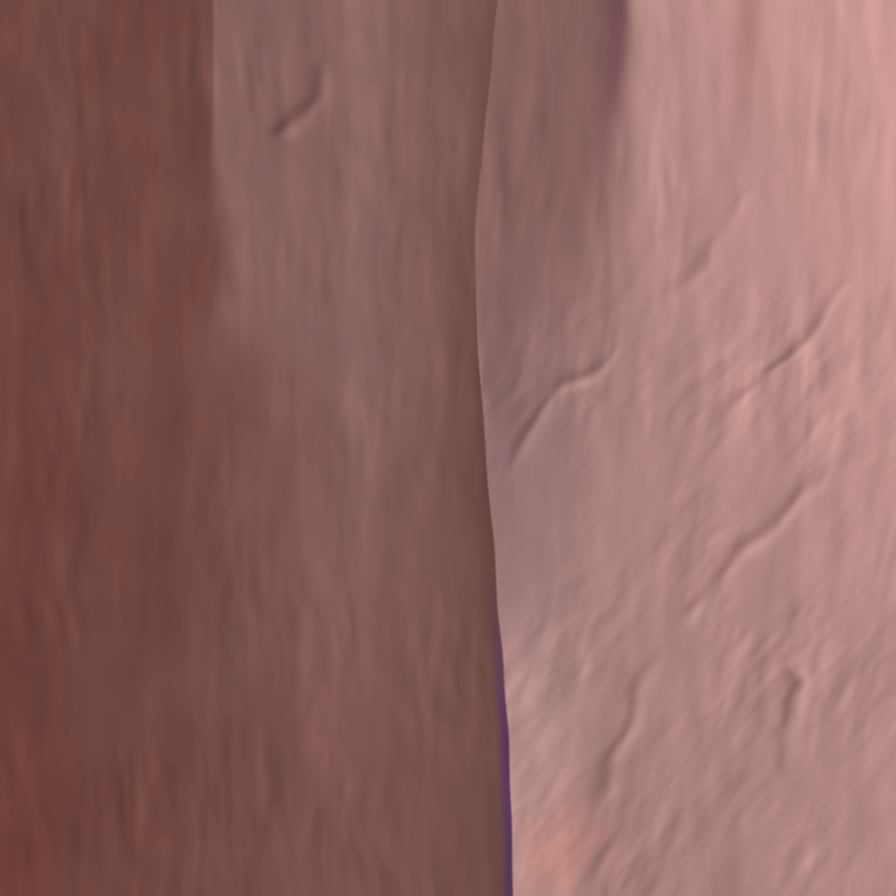
Reproduce this texture procedurally as a WebGL 1 fragment shader.

```glsl
precision highp float;
// Weathered, hanging folds: a dark brown sheet overlapped by a paler rose one.
uniform vec2 u_resolution;

#define BROWN vec3(0.445, 0.285, 0.258)
#define MAUVE vec3(0.530, 0.380, 0.370)
#define SHADE vec3(0.400, 0.268, 0.245)
#define SLATE vec3(0.575, 0.440, 0.445)
#define ROSE vec3(0.790, 0.595, 0.570)
#define DUSTY vec3(0.640, 0.487, 0.475)
#define VIOLET vec3(0.340, 0.205, 0.390)
#define GRAIN 0.42
#define WRINKLE 0.26
#define CREASE_DEPTH 0.16
#define LIGHT_STEP vec2(0.0045, 0.0030)

vec2 hashGradient(vec2 cell) {
  vec2 k = vec2(dot(cell, vec2(127.1, 311.7)), dot(cell, vec2(269.5, 183.3)));
  return fract(sin(k) * 43758.5) * 2.0 - 1.0;
}

float gradientNoise(vec2 p) {
  vec2 i = floor(p), f = fract(p);
  vec2 u = f * f * f * (f * (f * 6.0 - 15.0) + 10.0);
  vec2 e = vec2(1.0, 0.0);
  float low = mix(dot(hashGradient(i), f),
                  dot(hashGradient(i + e), f - e), u.x);
  float high = mix(dot(hashGradient(i + e.yx), f - e.yx),
                   dot(hashGradient(i + 1.0), f - 1.0), u.x);
  return mix(low, high, u.y);
}

float fbm(vec2 p) {
  float sum = 0.0, amp = 0.5;
  for (int i = 0; i < 3; i++) {
    sum += amp * gradientNoise(p);
    p = p * 2.03 + 17.3;
    amp *= 0.5;
  }
  return sum;
}

float bump(vec2 offset, float radius) {
  return exp(-dot(offset, offset) / (radius * radius));
}

// Height of the fibrous surface; lean bends the fibres to the right.
float fibreHeight(vec2 p, float lean) {
  p.x += lean * (1.0 - p.y) * (1.0 - p.y);
  p += 0.012 * vec2(gradientNoise(p * vec2(16.0, 9.0)), gradientNoise(p * 13.0 + 5.0));
  return fbm(p * vec2(19.0, 4.5)) + 0.32 * gradientNoise(p * vec2(48.0, 17.0) + 40.0);
}

// Height of short wrinkles that run diagonally.
float wrinkleHeight(vec2 p) {
  p += 0.015 * vec2(gradientNoise(p * 12.0), gradientNoise(p * 12.0 + 7.0));
  return fbm(vec2(0.78 * p.x - 0.62 * p.y, 0.62 * p.x + 0.78 * p.y) * vec2(27.0, 8.0));
}

// Embossed fold along a wavering segment: dark on one flank, light on the other.
float crease(vec2 p, vec2 a, vec2 b, float width) {
  p += 0.030 * vec2(gradientNoise(p * 14.0), gradientNoise(p * 14.0 + 9.0))
     + 0.008 * gradientNoise(p * 45.0);
  vec2 along = b - a;
  float t = dot(p - a, along) / dot(along, along);
  float side = dot(p - a, vec2(along.y, -along.x)) / length(along) / width;
  float ends = smoothstep(-0.08, 0.2, t) * (1.0 - smoothstep(0.8, 1.08, t));
  return ends * (side - 0.12) * exp(-side * side) * (0.85 + 1.4 * gradientNoise(p * 22.0));
}

void main() {
  vec2 p = gl_FragCoord.xy / u_resolution;
  float px = 1.0 / u_resolution.x;
  float down = 1.0 - p.y;

  // Fold outlines, each wandering with height
  float foldX = 0.561 - 0.034 * smoothstep(-0.12, 0.34, down)
              + 0.045 * smoothstep(0.2, 1.0, down)
              + 0.003 * gradientNoise(vec2(down * 14.0, 3.0));
  float fromFold = p.x - foldX;
  float onRight = smoothstep(-1.2 * px, 1.2 * px + 0.001, fromFold);
  float ragged = fbm(p * vec2(16.0, 7.0));
  float leftX = 0.238 + 0.06 * smoothstep(0.14, 0.5, down)
              + 0.12 * ragged * smoothstep(0.1, 0.35, down);
  float leftBlur = 0.003 + 0.12 * smoothstep(0.1, 0.6, down);
  float roseX = 0.703 - 0.02 * down - 0.25 * down * down + 0.06 * ragged * down;
  float roseBlur = 0.010 + 0.11 * smoothstep(0.0, 0.5, down);

  // Dark left sheet
  vec3 brown = BROWN + vec3(0.05, 0.065, 0.06) * fbm(p * vec2(9.0, 6.0));
  brown -= vec3(0.01, 0.03, 0.03) * smoothstep(0.14, 0.0, p.x) * down;
  vec3 mauve = mix(MAUVE, MAUVE - vec3(0.045, 0.055, 0.060), smoothstep(0.35, 1.0, down));
  mauve += 0.035 * exp(-pow((p.x - 0.405) / 0.022, 2.0)) * smoothstep(0.75, 0.35, down);
  vec3 left = mix(brown, mauve, smoothstep(-leftBlur, leftBlur, p.x - leftX));
  float foldShade = exp(min(fromFold, 0.0) / 0.05) * mix(0.55, 0.95, smoothstep(0.2, 0.6, down));
  left = mix(left, SHADE, foldShade);
  float violetLine = exp(-pow((fromFold + 0.003) / 0.0065, 2.0)) * smoothstep(0.6, 0.85, down);
  left = mix(left, VIOLET, 0.8 * violetLine);

  // Pale right sheet, with a slate fold hanging in its upper part
  float roseMix = 0.72 - 0.62 * down + 1.7 * (p.x - 0.8);
  vec3 rose = mix(DUSTY, ROSE, clamp(roseMix, 0.0, 1.0));
  rose += 0.055 * exp(-pow((fromFold - 0.03) / 0.06, 2.0)) * smoothstep(0.6, 0.78, down);
  rose -= 0.07 * exp(-pow((p.x - 0.84 + 0.1 * down) / 0.014, 2.0)) * smoothstep(0.28, 0.0, down);
  rose += vec3(0.03, -0.01, -0.03) * bump(p - vec2(0.63, 0.05), 0.06) * (1.0 + 3.0 * ragged);
  vec3 slate = mix(MAUVE, SLATE, smoothstep(0.2, 0.58, down));
  slate -= vec3(0.055, 0.065, 0.03) * exp(-pow((p.x - roseX + 0.012) / 0.018, 2.0))
         * smoothstep(0.3, 0.0, down);
  vec3 right = mix(slate, rose, smoothstep(-roseBlur, roseBlur, p.x - roseX));
  float rim = exp(-max(fromFold, 0.0) / 0.008);
  right += vec3(0.075, 0.06, 0.05) * rim * (0.5 + 0.5 * smoothstep(0.6, 0.9, down));
  vec3 color = mix(left, right, onRight);

  // Fibre relief in uneven patches, and diagonal wrinkles on the pale sheet
  float lean = 0.18 * onRight;
  float relief = fibreHeight(p, lean) - fibreHeight(p + LIGHT_STEP, lean);
  float patchy = clamp(0.85 + 2.2 * gradientNoise(p * vec2(8.0, 6.0) + 3.0), 0.3, 2.0);
  float calm = 1.0 - 0.75 * bump(p - vec2(0.60, 0.43), 0.06);
  float wrinkles = wrinkleHeight(p) - wrinkleHeight(p + vec2(0.006, -0.003));
  float wrinkled = onRight * smoothstep(0.15, 0.5, down) * patchy;
  color *= 1.0 + calm * (relief * GRAIN * patchy + wrinkles * WRINKLE * wrinkled);
  color *= 1.0 + 0.16 * fbm(p * vec2(19.0, 2.2) + 5.0) + 0.11 * fbm(p * vec2(38.0, 10.0));

  // Larger creases on the right, and a short raised scar on the left
  float folds = crease(p, vec2(0.76, 0.30), vec2(0.92, 0.47), 0.009);
  folds += crease(p, vec2(0.79, 0.53), vec2(0.95, 0.68), 0.009);
  folds += 0.6 * crease(p, vec2(0.75, 0.66), vec2(0.84, 0.79), 0.007);
  folds += crease(p, vec2(0.57, 0.48), vec2(0.68, 0.63), 0.009);
  folds += 0.8 * crease(p, vec2(0.66, 0.09), vec2(0.73, 0.27), 0.010);
  folds += 0.7 * crease(p, vec2(0.88, 0.12), vec2(0.89, 0.34), 0.010);
  folds += crease(p, vec2(0.32, 0.84), vec2(0.36, 0.93), 0.011);
  color += folds * CREASE_DEPTH * vec3(1.1, 1.0, 0.95);

  gl_FragColor = vec4(clamp(color, 0.0, 1.0), 1.0);
}
```
